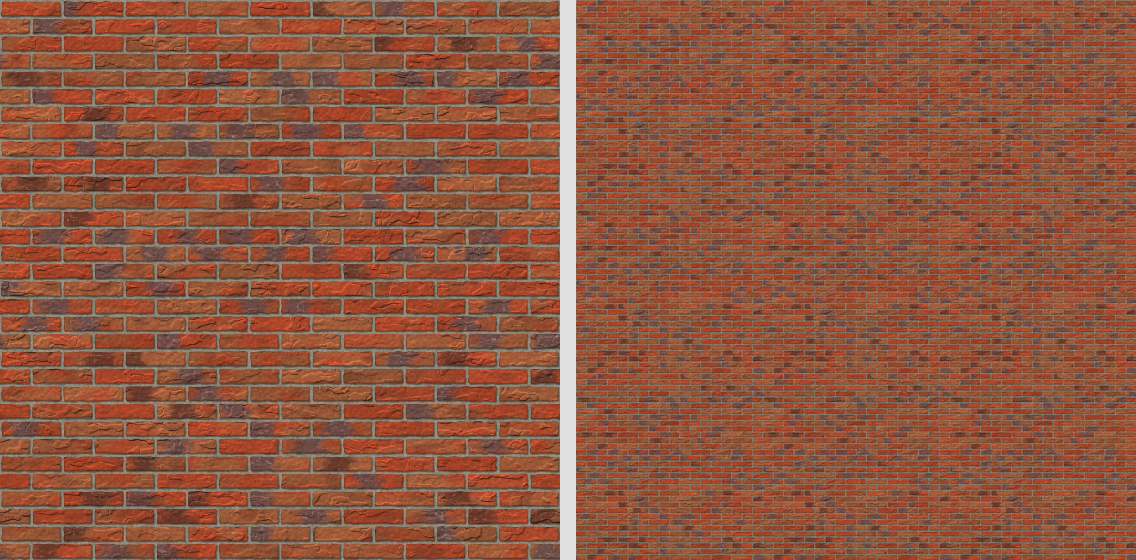
Left: one tile. Right: repeated 3 by 3.
Give the GLSL for this texture, as a WebGL 2 fragment shader.

```glsl
#version 300 es
precision highp float;

#define BRICKS vec2(9.0, 32.0)
#define JOINT 0.19
#define CORNER 0.07
#define EDGE_WOBBLE 0.07
#define STAINED 0.36
#define RELIEF 0.75
#define RED vec3(0.66, 0.27, 0.16)
#define TAN vec3(0.61, 0.35, 0.22)
#define PURPLE vec3(0.39, 0.29, 0.29)
#define UMBER vec3(0.38, 0.21, 0.16)
#define MORTAR vec3(0.55, 0.52, 0.46)
#define TO_LIGHT vec2(-0.0013, 0.0022)

uniform vec2 u_resolution;
out vec4 fragColor;

float hash(vec3 p) {
    p = fract(p * 0.1031);
    p += dot(p, p.zyx + 31.32);
    return fract((p.x + p.y) * p.z);
}

// Value noise that wraps after a whole number of cells
float noise(vec2 uv, vec2 cells, float seed) {
    vec2 p = uv * cells;
    vec2 i = floor(p), f = fract(p);
    f = f * f * (3.0 - 2.0 * f);
    vec2 a = mod(i, cells), b = mod(i + 1.0, cells);
    return mix(mix(hash(vec3(a, seed)), hash(vec3(b.x, a.y, seed)), f.x),
               mix(hash(vec3(a.x, b.y, seed)), hash(vec3(b, seed)), f.x), f.y);
}

float roundedBox(vec2 p, vec2 halfSize, float radius) {
    vec2 d = abs(p) - halfSize + radius;
    return length(max(d, 0.0)) + min(max(d.x, d.y), 0.0) - radius;
}

// Folded clay surface: broken ledges, thin creases and fine pits
float relief(vec2 uv, float seed, float roughness) {
    float warp = noise(uv, vec2(90.0, 128.0), seed) - 0.5;
    vec2 q = uv + warp * vec2(0.012, 0.009);
    float fold = noise(q, vec2(38.0, 92.0), seed + 1.0);
    float ledge = smoothstep(0.48, 0.64, fold);
    float ridge = abs(noise(q, vec2(54.0, 110.0), seed + 2.0) - 0.5);
    float crease = (1.0 - smoothstep(0.0, 0.07, ridge)) * smoothstep(0.35, 0.7, fold);
    float pits = noise(uv, vec2(170.0, 230.0), seed + 3.0);
    return roughness * (0.75 * ledge - 0.5 * crease) + 0.28 * pits;
}

vec3 brickColor(vec2 uv, float along, vec2 id, float seed) {
    // Fired tone drifts between red and tan along each brick
    float drift = noise(uv, vec2(27.0, 48.0), seed + 4.0);
    float tone = hash(vec3(id, 5.0)) + 0.9 * (drift - 0.5);
    vec3 color = mix(RED, TAN, smoothstep(0.15, 0.85, tone));
    color *= 0.92 + 0.14 * hash(vec3(id, 6.0));

    // Some bricks carry a smoky patch, mostly toward the left end
    float center = mix(0.06, 0.6, hash(vec3(id, 7.0)));
    float ragged = noise(uv, vec2(70.0, 120.0), seed + 5.0) - 0.5;
    float reach = abs(along - center) + 0.22 * ragged;
    float stain = 1.0 - smoothstep(0.1, 0.32, reach);
    stain *= step(hash(vec3(id, 8.0)), STAINED);
    vec3 smoke = mix(PURPLE, UMBER, step(0.68, hash(vec3(id, 9.0))));
    float ash = smoothstep(0.72, 0.95, noise(uv, vec2(190.0, 260.0), seed + 6.0));
    color = mix(color, smoke + 0.13 * ash, 0.85 * stain);

    // Faint dark scorch on the remaining surface
    float scorch = smoothstep(0.6, 0.95, noise(uv, vec2(32.0, 64.0), seed + 7.0));
    return mix(color, UMBER, 0.35 * scorch);
}

void main() {
    vec2 uv = gl_FragCoord.xy / u_resolution;
    float soft = max(BRICKS.y / u_resolution.y, 0.05);

    // Running bond: every other course moves by half a brick
    vec2 grid = uv * BRICKS;
    float course = floor(grid.y);
    grid.x += 0.5 * (1.0 - mod(course, 2.0));
    vec2 id = mod(floor(grid), BRICKS);
    vec2 local = fract(grid);
    float seed = floor(hash(vec3(id, 1.0)) * 400.0);

    // Distances are measured in course heights
    vec2 size = vec2(BRICKS.y / BRICKS.x, 1.0);
    vec2 p = (local - 0.5) * size;
    vec2 halfSize = 0.5 * (size - JOINT);
    float wobble = EDGE_WOBBLE * (noise(uv, vec2(90.0, 128.0), seed + 8.0) - 0.5);
    float edge = roundedBox(p, halfSize, CORNER) + wobble;
    float shadow = roundedBox(p - vec2(0.035, -0.05), halfSize, CORNER) + wobble;

    // Sandy mortar, darkened where bricks shade it
    float sand = noise(uv, vec2(400.0), 11.0);
    float cloud = noise(uv, vec2(48.0), 12.0);
    vec3 mortar = MORTAR * (0.86 + 0.22 * sand + 0.1 * cloud);
    mortar *= 1.0 - 0.38 * (1.0 - smoothstep(-0.03, 0.07, shadow));

    // Brick face lit from the upper left
    float roughness = mix(0.25, 1.0, hash(vec3(id, 2.0)));
    float slope = relief(uv, seed, roughness) - relief(uv + TO_LIGHT, seed, roughness);
    float light = 1.0 + RELIEF * clamp(slope, -0.75, 0.35);
    light *= 0.93 + 0.14 * noise(uv, vec2(380.0), seed + 9.0);
    float rim = smoothstep(-0.1, 0.0, edge);
    light *= 1.0 - rim * (0.16 - 0.14 * clamp(p.y * 2.5, -1.0, 1.0));
    vec3 brick = brickColor(uv, local.x, id, seed) * light;

    float face = 1.0 - smoothstep(-0.5 * soft, 0.5 * soft, edge);
    fragColor = vec4(mix(mortar, brick, face), 1.0);
}
```
